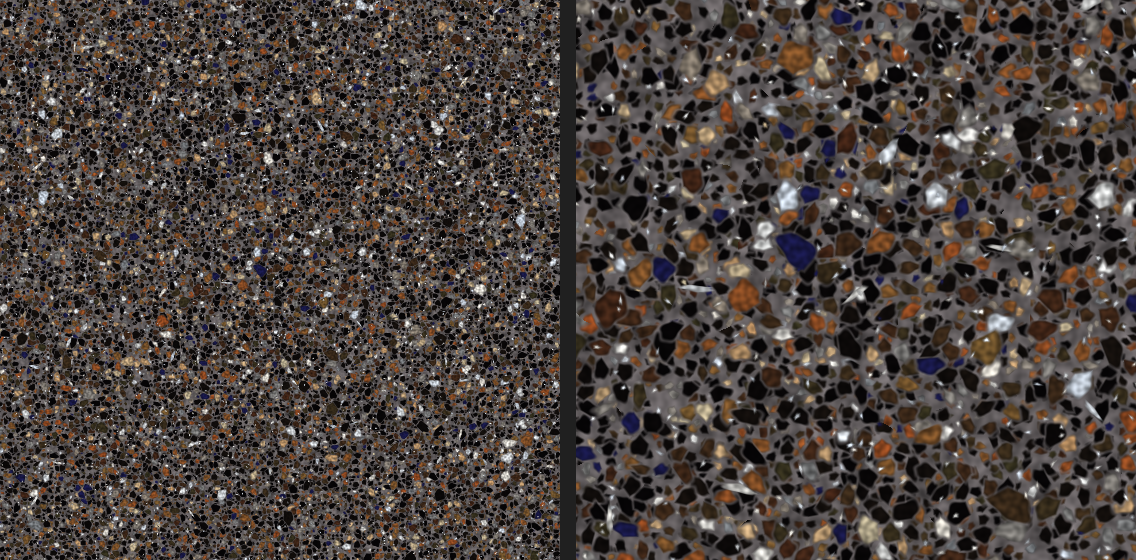
Left: the whole. Right: its middle third, enlarged.
Write a Shadertoy shader that draws this texture.

```glsl
// Polished aggregate: dark, brown and pale stone chips set in grey cement.
// Jittered grids of faceted grains are painted from fine to coarse, each grain
// with a thin cement rim; gradient noise mottles the stone and the cement.

vec3 hash3(vec2 p) {
    vec3 q = fract(p.xyx * vec3(0.1031, 0.1030, 0.0973));
    q += dot(q, q.yxz + 33.33);
    return fract((q.xxy + q.yzz) * q.zyx);
}

float gradientDot(vec2 cell, vec2 offset) {
    float angle = 6.2832 * hash3(cell + 17.0).x;
    return dot(vec2(cos(angle), sin(angle)), offset);
}

float gradientNoise(vec2 p) {
    vec2 i = floor(p), f = fract(p);
    vec2 u = f * f * f * (f * (f * 6.0 - 15.0) + 10.0);
    vec2 e = vec2(0.0, 1.0);
    return mix(mix(gradientDot(i, f), gradientDot(i + e.yx, f - e.yx), u.x),
               mix(gradientDot(i + e, f - e), gradientDot(i + 1.0, f - 1.0), u.x), u.y);
}

vec3 cementColor(vec2 uv) {
    float cloud = gradientNoise(uv * 55.0) + 0.8 * gradientNoise(uv * 190.0);
    return vec3(0.375, 0.355, 0.36) * (1.0 + 0.45 * cloud);
}

// kind runs from dark to pale stone, tint varies the hue within a kind
vec3 stoneColor(float kind, float tint) {
    if (tint > 0.975) return vec3(0.09, 0.09, 0.27);
    if (kind < 0.47) return mix(vec3(0.02, 0.015, 0.02), vec3(0.085, 0.065, 0.05), tint * tint);
    if (kind < 0.69) return mix(vec3(0.24, 0.13, 0.08), vec3(0.19, 0.18, 0.11), tint);
    if (kind < 0.83) return mix(vec3(0.55, 0.27, 0.12), vec3(0.42, 0.32, 0.17), tint);
    if (kind < 0.91) return mix(vec3(0.51, 0.47, 0.42), vec3(0.43, 0.45, 0.47), tint);
    if (kind < 0.96) return mix(vec3(0.69, 0.53, 0.36), vec3(0.70, 0.66, 0.55), tint);
    return mix(vec3(0.84, 0.82, 0.78), vec3(0.73, 0.77, 0.82), tint);
}

// Paints one grid of grains; radius is in cells, paleness shifts the stone kind
void paintGrains(inout vec3 color, vec2 uv, float cells, float share,
                 float radius, float stretch, float paleness, float rim) {
    vec2 p = uv * cells;
    vec2 home = floor(p);
    float soft = cells * max(0.0011, 0.55 / iResolution.y);
    float mottle = gradientNoise(uv * 240.0 + cells);
    vec3 cement = cementColor(uv);

    for (int y = -1; y <= 1; y++)
    for (int x = -1; x <= 1; x++) {
        vec2 cell = home + vec2(x, y);
        vec3 place = hash3(cell + cells * 3.7);
        vec3 form = hash3(cell + cells * 5.3 + 71.0);
        vec3 stone = hash3(cell + cells * 7.9 + 139.0);
        if (place.z > share) continue;

        // Turned, stretched and faceted outline
        vec2 q = p - cell - 0.5 - 0.7 * (place.xy - 0.5);
        float turn = 6.2832 * form.x;
        q = mat2(cos(turn), -sin(turn), sin(turn), cos(turn)) * q;
        float squeeze = sqrt(mix(1.0, stretch, form.y));
        q *= vec2(1.0 / squeeze, squeeze);
        float angle = atan(q.y, q.x);
        float reach = length(q) * (1.0 + 0.10 * sin(3.0 * angle + 40.0 * form.z)
                                       + 0.07 * sin(5.0 * angle + 70.0 * form.y));
        float facet = 6.2832 * stone.z;
        reach = max(reach, 1.3 * dot(q, vec2(cos(facet), sin(facet))));
        float d = reach - radius * mix(0.68, 1.15, form.z);

        // Cement rim below, mottled stone above
        float rimWidth = 0.0016 * cells;
        color = mix(color, cement, rim * (1.0 - smoothstep(-soft, soft, d - rimWidth)));
        vec3 body = stoneColor(min(stone.x + paleness, 0.999), stone.y);
        body *= 1.0 + 0.6 * mottle;
        body *= 1.0 - 0.2 * smoothstep(-0.15, 0.0, d);
        color = mix(color, body, 1.0 - smoothstep(-soft, soft, d));
    }
}

void mainImage(out vec4 fragColor, in vec2 fragCoord) {
    vec2 uv = fragCoord / iResolution.y;
    vec3 color = cementColor(uv);

    // Uneven packing leaves more cement in some patches
    float packing = 1.0 + 0.3 * gradientNoise(uv * 7.0) + 0.2 * gradientNoise(uv * 19.0);

    // Fine sand up to coarse chips
    paintGrains(color, uv, 145.0, 0.92 * packing, 0.42, 1.7, 0.0, 0.5);
    paintGrains(color, uv, 84.0, 0.80 * packing, 0.41, 1.8, -0.01, 0.65);
    paintGrains(color, uv, 56.0, 0.30, 0.37, 1.8, 0.0, 0.65);
    paintGrains(color, uv, 36.0, 0.07, 0.34, 1.7, 0.25, 0.5);

    // Pale shell slivers and tiny bright glints
    paintGrains(color, uv, 43.0, 0.04, 0.21, 5.0, 0.93, 0.0);
    paintGrains(color, uv, 190.0, 0.06, 0.26, 2.5, 0.92, 0.0);

    fragColor = vec4(clamp(color, 0.0, 1.0), 1.0);
}
```
